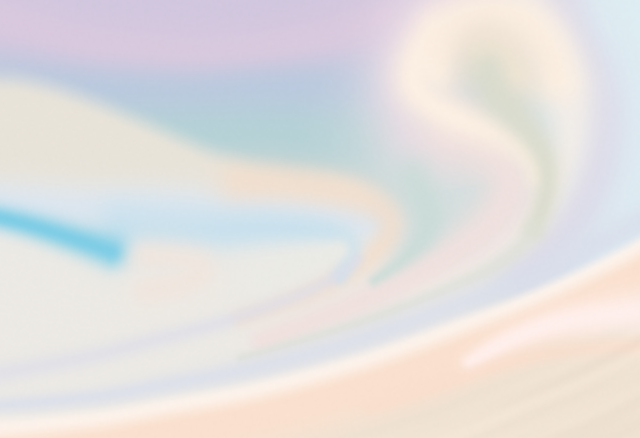
This background is drawn by a Shadertoy shader. Its source:

```glsl
// Pastel marbled liquid: soft cubic ribbons are blended over broad colour fields.
// Each ribbon fades with distance from its curve; two height curves split the
// canvas into an upper wash, a cream body with a blue pocket, and a peach sweep.

float hash(vec2 p) {
    return fract(sin(dot(p, vec2(41.3, 289.1))) * 4375.5);
}

float noise(vec2 p) {
    vec2 i = floor(p), f = fract(p);
    f = f * f * (3.0 - 2.0 * f);
    return mix(mix(hash(i), hash(i + vec2(1, 0)), f.x),
               mix(hash(i + vec2(0, 1)), hash(i + vec2(1, 1)), f.x), f.y);
}

vec2 cubic(vec2 a, vec2 b, vec2 c, vec2 d, float t) {
    float s = 1.0 - t;
    return s * s * s * a + 3.0 * s * t * (s * b + t * c) + t * t * t * d;
}

// Coverage of a soft ribbon whose width runs from width.x to width.y
float ribbon(vec2 p, vec2 a, vec2 b, vec2 c, vec2 d, vec2 width) {
    const float STEPS = 16.0;
    float nearest = 1e3, along = 0.0;
    vec2 start = a;
    for (float i = 1.0; i <= STEPS; i++) {
        vec2 end = cubic(a, b, c, d, i / STEPS);
        vec2 edge = end - start, rel = p - start;
        float h = clamp(dot(rel, edge) / dot(edge, edge), 0.0, 1.0);
        vec2 gap = rel - edge * h;
        float dist = dot(gap, gap);
        if (dist < nearest) {
            nearest = dist;
            along = (i - 1.0 + h) / STEPS;
        }
        start = end;
    }
    float w = mix(width.x, width.y, along);
    return exp(-nearest / (w * w));
}

float band(float x, float width) {
    return exp(-x * x / (width * width));
}

// Upper lavender, blue and teal wash, paling to the right
vec3 upperWash(vec2 p) {
    vec3 col = mix(vec3(0.71, 0.82, 0.84), vec3(0.73, 0.79, 0.87), smoothstep(0.69, 0.81, p.y));
    col = mix(col, vec3(0.82, 0.78, 0.87), smoothstep(0.80, 0.93, p.y));
    col = mix(col, vec3(0.86, 0.79, 0.87), 0.8 * ribbon(p, vec2(0, 0.95), vec2(0.3, 0.88),
              vec2(0.55, 0.83), vec2(0.88, 0.97), vec2(0.05)));
    col = mix(col, vec3(0.83, 0.87, 0.87), smoothstep(0.65, 1.0, p.x) * smoothstep(0.95, 0.6, p.y));
    return mix(col, vec3(0.87, 0.93, 0.95), smoothstep(1.1, 1.4, p.x));
}

// Cream body on the left with its blue pocket and bright cyan streak
vec3 creamBody(vec3 col, vec2 p) {
    float top = 0.61 + 0.215 * (1.0 - smoothstep(0.0, 0.7, p.x));
    float bend = p.x + 6.0 * pow(max(p.y - 0.47, 0.0), 2.0);
    float inside = smoothstep(0.03, -0.045, p.y - top) * smoothstep(0.97, 0.84, bend);
    inside = max(inside, smoothstep(0.44, 0.34, p.y) * smoothstep(1.3, 1.0, p.x));
    vec3 body = mix(vec3(0.925, 0.915, 0.895), vec3(0.91, 0.89, 0.85), smoothstep(0.5, 0.62, p.y));
    body = mix(body, vec3(0.86, 0.90, 0.94), 0.9 * band(p.y - 0.53 + 0.04 * p.x, 0.055));
    col = mix(col, body, inside);
    col = mix(col, vec3(0.95, 0.87, 0.80), 0.8 * ribbon(p, vec2(0.55, 0.58), vec2(1.0, 0.60),
              vec2(1.02, 0.42), vec2(0.55, 0.27), vec2(0.055, 0.02)));
    col = mix(col, vec3(0.78, 0.88, 0.93), 0.9 * ribbon(p, vec2(0.28, 0.48), vec2(0.6, 0.45),
              vec2(0.89, 0.53), vec2(0.78, 0.37), vec2(0.06, 0.02)));
    col = mix(col, vec3(0.48, 0.80, 0.90), 0.95 * ribbon(p, vec2(-0.05, 0.51), vec2(0.1, 0.48),
              vec2(0.18, 0.46), vec2(0.26, 0.43), vec2(0.025, 0.036)));
    col = mix(col, vec3(0.94, 0.90, 0.87), 0.9 * ribbon(p, vec2(0.34, 0.42), vec2(0.5, 0.42),
              vec2(0.5, 0.36), vec2(0.34, 0.34), vec2(0.04)));
    col = mix(col, vec3(0.92, 0.92, 0.90), 0.9 * ribbon(p, vec2(0.78, 0.43), vec2(0.75, 0.42),
              vec2(0.7, 0.4), vec2(0.6, 0.36), vec2(0.03, 0.05)));
    return mix(col, vec3(0.87, 0.87, 0.91), 0.7 * ribbon(p, vec2(0.82, 0.41), vec2(0.74, 0.32),
               vec2(0.5, 0.24), vec2(0, 0.15), vec2(0.015, 0.025)));
}

// Curled plume: outer veils, pink flesh, pale halo, then head and olive core
vec3 plume(vec3 col, vec2 p) {
    col = mix(col, vec3(0.92, 0.86, 0.90), 0.8 * ribbon(p, vec2(0.98, 0.68), vec2(0.82, 0.85),
              vec2(0.98, 1.06), vec2(1.22, 1.01), vec2(0.09)));
    col = mix(col, vec3(0.86, 0.85, 0.91), 0.85 * ribbon(p, vec2(1.22, 1.02), vec2(1.42, 0.85),
              vec2(1.42, 0.55), vec2(1.2, 0.4), vec2(0.075)));
    col = mix(col, vec3(0.95, 0.93, 0.91), 0.9 * ribbon(p, vec2(1.2, 0.96), vec2(1.38, 0.78),
              vec2(1.34, 0.5), vec2(0.95, 0.32), vec2(0.07, 0.04)));
    col = mix(col, vec3(0.94, 0.88, 0.87), 0.95 * ribbon(p, vec2(1.04, 0.7), vec2(1.3, 0.6),
              vec2(1.16, 0.42), vec2(0.6, 0.22), vec2(0.085, 0.03)));
    col = mix(col, vec3(0.78, 0.86, 0.84), 0.7 * ribbon(p, vec2(0.95, 0.6), vec2(1.01, 0.5),
              vec2(0.99, 0.44), vec2(0.86, 0.36), vec2(0.05, 0.015)));
    col = mix(col, vec3(0.99, 0.94, 0.89), 0.95 * ribbon(p, vec2(1.23, 0.6), vec2(1.2, 0.75),
              vec2(0.8, 0.72), vec2(1.0, 0.92), vec2(0.03, 0.055)));
    col = mix(col, vec3(0.99, 0.94, 0.89), 0.95 * ribbon(p, vec2(1.0, 0.84), vec2(1.0, 1.02),
              vec2(1.26, 1.02), vec2(1.27, 0.82), vec2(0.06)));
    col = mix(col, vec3(0.95, 0.90, 0.83), 0.95 * ribbon(p, vec2(1.1, 0.88), vec2(1.13, 0.9),
              vec2(1.16, 0.88), vec2(1.17, 0.83), vec2(0.08)));
    col = mix(col, vec3(0.85, 0.86, 0.80), 0.85 * ribbon(p, vec2(1.11, 0.84), vec2(1.15, 0.7),
              vec2(1.32, 0.68), vec2(1.22, 0.48), vec2(0.05, 0.026)));
    return mix(col, vec3(0.87, 0.88, 0.84), 0.7 * ribbon(p, vec2(1.22, 0.48), vec2(1.15, 0.36),
               vec2(0.9, 0.28), vec2(0.55, 0.18), vec2(0.024, 0.012)));
}

// Peach sweep along the bottom, edged with a lavender shadow
vec3 peachSweep(vec3 col, vec2 p) {
    float depth = 0.045 + p.x * (0.039 + 0.165 * p.x) - p.y;
    col = mix(col, vec3(0.85, 0.87, 0.92), 0.75 * band(depth + 0.035, 0.018 + 0.018 * p.x));
    vec3 sweep = mix(vec3(0.99, 0.95, 0.92), vec3(0.98, 0.88, 0.81), smoothstep(0.01, 0.06, depth));
    sweep = mix(sweep, vec3(0.94, 0.89, 0.83), smoothstep(0.09, 0.2, depth));
    sweep = mix(sweep, vec3(1.0, 0.94, 0.93), 0.95 * ribbon(p, vec2(1.08, 0.17), vec2(1.2, 0.25),
                vec2(1.3, 0.28), vec2(1.5, 0.29), vec2(0.022, 0.05)));
    sweep = mix(sweep, vec3(0.98, 0.87, 0.80), 0.7 * ribbon(p, vec2(0.85, 0.07), vec2(1.1, 0.14),
                vec2(1.2, 0.21), vec2(1.5, 0.21), vec2(0.02)));
    float streaks = noise(vec2(p.x * 3.0, depth * 38.0));
    sweep += 0.035 * (streaks - 0.5) * smoothstep(0.12, 0.25, depth);
    return mix(col, sweep, smoothstep(-0.018, 0.018, depth));
}

void mainImage(out vec4 fragColor, in vec2 fragCoord) {
    vec2 p = fragCoord / iResolution.xy * vec2(1.465, 1.0);
    p += 0.012 * (vec2(noise(p * 5.0), noise(p * 5.0 + 17.0)) - 0.5);
    vec3 col = peachSweep(plume(creamBody(upperWash(p), p), p), p);
    fragColor = vec4(col + 0.006 * (noise(p * 180.0) - 0.5), 1.0);
}
```
